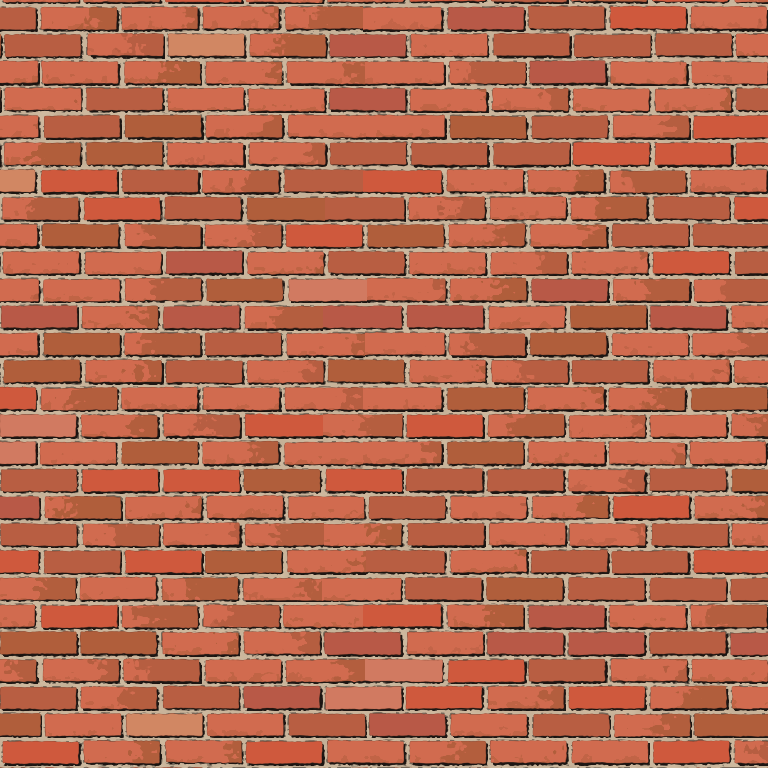
Write a three.js fragment shader that draws this texture.

```glsl
varying vec2 vUv;

// Layout, in canvas units
const vec2 CELL = vec2(0.1058, 0.0354);
const vec2 BRICK_HALF = vec2(0.0496, 0.0145);
const float FIRST_ROW = 0.0031;
const float CORNER = 0.0022;
const float CLOSED_JOINT = 4.0;
const vec2 SHADOW_SHIFT = vec2(0.0030, -0.0031);
const float ROUGHNESS = 0.0022;
const float RIM = 0.0013;
const float SOFT = 0.0008;

// Colours
const vec3 MORTAR = vec3(0.79, 0.71, 0.61);
const vec3 GRIT = vec3(0.42, 0.38, 0.33);
const vec3 SHADOW = vec3(0.08, 0.055, 0.045);
const vec3 RIM_COLOR = vec3(0.47, 0.24, 0.17);
const vec3 SALMON = vec3(0.82, 0.42, 0.31);
const vec3 RUSSET = vec3(0.72, 0.37, 0.26);
const vec3 BROWN = vec3(0.69, 0.37, 0.23);
const vec3 ROSE = vec3(0.72, 0.35, 0.28);
const vec3 SCARLET = vec3(0.81, 0.35, 0.24);
const vec3 PINK = vec3(0.82, 0.48, 0.38);
const vec3 TAN = vec3(0.82, 0.53, 0.39);

float hash(vec2 p) {
  vec3 q = fract(p.xyx * vec3(0.1031, 0.1030, 0.0973));
  q += dot(q, q.yzx + 33.33);
  return fract((q.x + q.y) * q.z);
}

float noise(vec2 p) {
  vec2 i = floor(p);
  vec2 f = fract(p);
  f = f * f * (3.0 - 2.0 * f);
  return mix(mix(hash(i), hash(i + vec2(1.0, 0.0)), f.x),
             mix(hash(i + vec2(0.0, 1.0)), hash(i + 1.0), f.x), f.y);
}

float roundedBox(vec2 p, vec2 halfSize) {
  vec2 d = abs(p) - halfSize + CORNER;
  return length(max(d, 0.0)) + min(max(d.x, d.y), 0.0) - CORNER;
}

float fill(float d) {
  return 1.0 - smoothstep(-SOFT, SOFT, d);
}

vec3 plainColor(float pick) {
  if (pick < 0.32) return RUSSET;
  if (pick < 0.48) return BROWN;
  if (pick < 0.68) return ROSE;
  if (pick < 0.88) return SCARLET;
  return pick < 0.94 ? PINK : TAN;
}

// Light bricks turn dark past a ragged border; the others stay plain
vec3 brickColor(vec2 p, vec2 id) {
  float kind = hash(id + 71.0);
  if (kind > 0.56) return plainColor(hash(id + 19.0));
  vec2 q = p + id * 0.37;
  float cloud = noise(q * vec2(95.0, 150.0)) + 0.5 * noise(q * 260.0) - 0.75;
  float border = mix(-0.5, 1.9, hash(id + 43.0));
  float dark = smoothstep(-0.04, 0.04, p.x / BRICK_HALF.x + cloud * 0.8 - border);
  float stain = smoothstep(0.53, 0.58, cloud - 0.6 * p.y / BRICK_HALF.y);
  vec3 deep = mix(RUSSET, BROWN, hash(id + 5.0));
  return mix(SALMON, deep, max(dark, 0.55 * stain));
}

void main() {
  // Running bond with a small shift of each row
  float row = floor((vUv.y - FIRST_ROW) / CELL.y);
  float odd = mod(row, 2.0);
  float shift = odd * 0.5 + (hash(vec2(row + 2.0, 9.0)) - 0.5) * 0.08;
  vec2 grid = vec2(vUv.x / CELL.x - shift, (vUv.y - FIRST_ROW) / CELL.y);
  float column = floor(grid.x);
  vec2 id = vec2(column, row) + 20.0;
  vec2 p = (fract(grid) - 0.5) * CELL;

  // Uneven placement and tilt
  float tilt = (hash(id + 3.0) - 0.5) * 0.022;
  vec2 nudge = (vec2(hash(id + 11.0), hash(id + 29.0)) - 0.5) * vec2(0.0022, 0.0014);
  vec2 local = p - nudge;
  local.y -= local.x * tilt;

  // Some neighbours meet without a joint
  float closed = step(hash(vec2(row + 4.0, 57.0)), mix(0.5, 0.85, odd));
  float joinRight = closed * (1.0 - step(0.5, abs(column - CLOSED_JOINT + 1.0)));
  float joinLeft = closed * (1.0 - step(0.5, abs(column - CLOSED_JOINT)));
  vec2 body = local;
  body.x -= (joinRight - joinLeft) * 0.006;
  vec2 halfSize = BRICK_HALF + vec2(0.006 * max(joinLeft, joinRight), 0.0);

  // Brick and its ragged shadow
  float wobble = (noise(vUv * 130.0) - 0.5) * ROUGHNESS;
  float fray = (noise(vUv * 310.0 + 7.0) - 0.5) * ROUGHNESS;
  float brick = roundedBox(body, halfSize) + wobble * 0.6 + fray * 0.35;
  vec2 shadowOffset = SHADOW_SHIFT * mix(0.55, 1.1, hash(id + 83.0));
  float shadow = roundedBox(body - shadowOffset, halfSize) + fray * 1.3 + 0.0003;

  // Mortar with grit gathered near the bricks
  float grain = noise(vUv * vec2(170.0, 340.0) + 31.0);
  float grit = smoothstep(0.58, 0.72, grain) * fill(min(brick, shadow) - 0.0016);
  vec3 color = mix(MORTAR, GRIT, grit * 0.9);
  color *= 0.97 + 0.06 * noise(vUv * 90.0);
  color = mix(color, SHADOW, fill(shadow) * 0.95);

  // Brick face with a darker, broken rim
  float rim = smoothstep(-RIM, 0.0, brick) * mix(0.35, 1.0, noise(vUv * 150.0 + 13.0));
  vec3 face = mix(brickColor(local, id), RIM_COLOR, rim);
  color = mix(color, face, fill(brick));
  gl_FragColor = vec4(color, 1.0);
}
```
